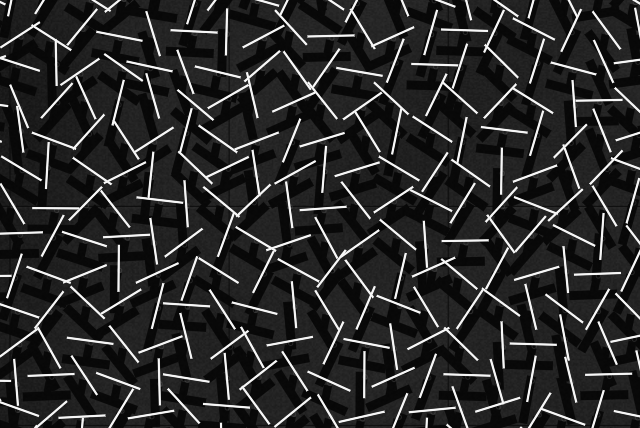
Reproduce this pattern procedurally as a WebGL 1 fragment shader.

```glsl
precision highp float;
// Scattered white rods on dark square panels, each casting a broad black shadow.

uniform vec2 u_resolution;

// All lengths are fractions of the canvas height.
const float CELL = 0.0805;
const float PANEL = 0.512;
const vec2 SEAM_ORIGIN = vec2(0.0234, 0.0056);
const vec2 ROD_HALF = vec2(0.055, 0.0026);
const vec2 SHADOW_HALF = vec2(0.056, 0.0105);
const vec2 SHADOW_OFFSET = vec2(-0.010, -0.049);

const vec3 PANEL_COLOUR = vec3(0.137);
const vec3 SHADOW_COLOUR = vec3(0.032);
const vec3 RING_COLOUR = vec3(0.42);
const vec3 ROD_COLOUR = vec3(0.97);

float hash(vec2 p) {
  return fract(sin(dot(p, vec2(127.1, 311.7))) * 43758.547);
}

float grain(vec2 p) {
  vec2 i = floor(p);
  vec2 f = fract(p);
  float lower = mix(hash(i), hash(i + vec2(1.0, 0.0)), f.x);
  float upper = mix(hash(i + vec2(0.0, 1.0)), hash(i + 1.0), f.x);
  return mix(lower, upper, f.y) - 0.5;
}

// Slow layered waves, about -1 to 1.
float waves(vec2 p) {
  return 0.5 * sin(p.x * 5.1 + 2.0 * sin(p.y * 3.7))
       + 0.5 * sin(p.y * 6.3 - 1.7 * sin(p.x * 4.3 + 1.0));
}

// Distance to a rectangle lying along a direction.
float barDistance(vec2 p, vec2 centre, vec2 direction, vec2 halfSize) {
  vec2 d = p - centre;
  vec2 along = vec2(dot(d, direction), dot(d, vec2(-direction.y, direction.x)));
  vec2 q = abs(along) - halfSize;
  return length(max(q, 0.0)) + min(max(q.x, q.y), 0.0);
}

float coverage(float edge, float blur) {
  return 1.0 - smoothstep(-blur, blur, edge);
}

// Neighbours stand roughly crosswise, so rods seldom intersect.
float rodAngle(vec2 cell) {
  float crosswise = 1.5708 * mod(cell.x + cell.y, 2.0);
  float jitter = 1.15 * (hash(cell + 41.3) - 0.5);
  return crosswise + 1.6 * waves(cell * CELL) + jitter;
}

vec2 rodCentre(vec2 cell) {
  vec2 jitter = vec2(hash(cell + 7.7), hash(cell + 19.1)) - 0.5;
  return (cell + 0.5 + 0.36 * jitter) * CELL;
}

// Nearest distances: x rod, y shadow, z mounting ring.
vec3 rodField(vec2 p) {
  vec3 nearest = vec3(1.0);
  vec2 home = floor(p / CELL);
  vec2 stem = normalize(SHADOW_OFFSET);
  vec2 stemHalf = vec2(0.4 * length(SHADOW_OFFSET), 0.0095);
  for (int j = -2; j <= 2; j++) {
    for (int i = -2; i <= 2; i++) {
      vec2 cell = home + vec2(float(i), float(j));
      vec2 centre = rodCentre(cell);
      float angle = rodAngle(cell);
      vec2 direction = vec2(cos(angle), sin(angle));
      float rod = barDistance(p, centre, direction, ROD_HALF);
      float shadow = barDistance(p, centre + SHADOW_OFFSET, direction, SHADOW_HALF);
      float post = barDistance(p, centre + 0.6 * SHADOW_OFFSET, stem, stemHalf);
      float ring = abs(length(p - centre - vec2(0.002, -0.005)) - 0.005) - 0.0006;
      nearest = min(nearest, vec3(rod, min(shadow, post), ring));
    }
  }
  return nearest;
}

// Signed offset from the nearest panel joint on each axis.
vec2 seamOffset(vec2 p) {
  return mod(p - SEAM_ORIGIN + 0.5 * PANEL, PANEL) - 0.5 * PANEL;
}

void main() {
  vec2 p = gl_FragCoord.xy / u_resolution.y;
  float pixel = 1.0 / u_resolution.y;
  float blur = 0.6 * pixel;
  vec3 field = rodField(p);

  // Panel surface with uneven light and fine speckle
  float light = 1.0 + 0.10 * waves(p * 1.3 + 3.0);
  light *= mix(0.8, 1.0, smoothstep(0.0, 0.3, p.x));
  vec3 colour = PANEL_COLOUR * light + 0.045 * grain(p * 300.0);

  // Joints with a pale lower lip
  vec2 seam = seamOffset(p);
  float gap = min(abs(seam.x), abs(seam.y)) - 0.0012;
  float lip = abs(seam.y + 0.003) - 0.0006;
  colour += 0.07 * coverage(lip, pixel);
  colour = mix(colour, vec3(0.03), 0.85 * coverage(gap, pixel));

  // Shadows, mounting rings, then rods
  vec3 shade = SHADOW_COLOUR + 0.012 * grain(p * 260.0);
  colour = mix(colour, shade, coverage(field.y, max(blur, 0.0016)));
  colour = mix(colour, RING_COLOUR, 0.45 * coverage(field.z, pixel));
  colour = mix(colour, ROD_COLOUR, coverage(field.x, blur));

  gl_FragColor = vec4(colour, 1.0);
}
```
